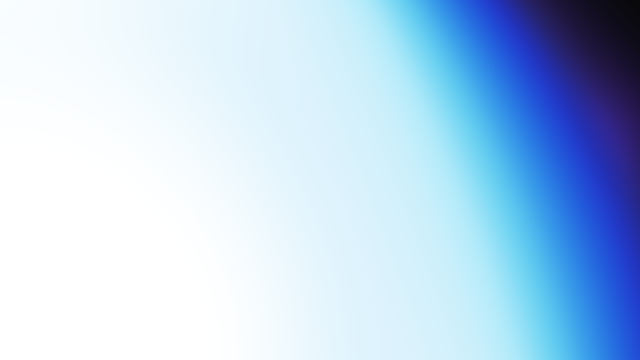
This background is drawn by a WebGL 1 fragment shader. Its source:

```glsl
precision highp float;
// Soft curved spectral band: white glow at lower left, cyan and blue rim, dark upper right.

uniform vec2 u_resolution;

const vec3 WHITE  = vec3(1.00, 1.00, 1.00);
const vec3 ICE    = vec3(0.865, 0.95, 0.99);
const vec3 PALE   = vec3(0.80, 0.94, 0.985);
const vec3 SKY    = vec3(0.70, 0.92, 0.98);
const vec3 CYAN   = vec3(0.38, 0.81, 0.94);
const vec3 AZURE  = vec3(0.20, 0.59, 0.91);
const vec3 BLUE   = vec3(0.13, 0.38, 0.87);
const vec3 ROYAL  = vec3(0.13, 0.20, 0.79);
const vec3 INDIGO = vec3(0.15, 0.13, 0.40);
const vec3 NIGHT  = vec3(0.12, 0.085, 0.23);
const vec3 DUSK   = vec3(0.065, 0.05, 0.12);
const vec3 BLACK  = vec3(0.035, 0.035, 0.045);
const vec3 VIOLET = vec3(0.05, 0.01, 0.12);

// Blend to the next colour stop as t runs from a to b.
vec3 stop(vec3 color, vec3 next, float a, float b, float t) {
  return mix(color, next, clamp((t - a) / (b - a), 0.0, 1.0));
}

// Colour across the rim: 0 is the cyan crest, 1 is the royal blue edge.
vec3 rimColor(float t) {
  vec3 c = stop(ICE, PALE, -1.5, -0.8, t);
  c = stop(c, SKY, -0.8, -0.43, t);
  c = stop(c, CYAN, -0.43, 0.0, t);
  c = stop(c, AZURE, 0.0, 0.35, t);
  c = stop(c, BLUE, 0.35, 0.67, t);
  c = stop(c, ROYAL, 0.67, 1.0, t);
  c = stop(c, INDIGO, 1.0, 1.38, t);
  c = stop(c, NIGHT, 1.38, 1.67, t);
  c = stop(c, DUSK, 1.67, 2.05, t);
  return stop(c, BLACK, 2.05, 2.5, t);
}

// Average nearby ramp samples so the colour stops leave no creases.
vec3 softRim(float t, float radius) {
  vec3 sum = vec3(0.0);
  float total = 0.0;
  for (int i = -3; i <= 3; i++) {
    float k = float(i) / 3.0;
    float weight = 1.15 - abs(k);
    sum += weight * rimColor(t + k * radius);
    total += weight;
  }
  return sum / total;
}

// Position across the bowed rim, in rim widths from the crest.
float rimPosition(vec2 p) {
  float crest = 1.551 - 0.248 * p.y - 0.18 * p.y * p.y;
  float width = 0.275 + 0.07 * p.y - 0.10 * p.y * p.y;
  return (p.x - crest) / width;
}

// White light from the lower left corner and along the upper left side.
float whiteGlow(vec2 p) {
  float corner = 1.0 - smoothstep(0.55, 1.1, length(p));
  float side = 0.8 * p.y * (1.0 - smoothstep(0.0, 0.95, p.x));
  return 1.0 - (1.0 - corner) * (1.0 - side);
}

float glow(vec2 p, vec2 center, float radius) {
  vec2 d = (p - center) / radius;
  return exp(-dot(d, d));
}

void main() {
  vec2 p = gl_FragCoord.xy / u_resolution.y;
  // Keep the layout fixed to the canvas width at any aspect ratio.
  p.x *= 16.0 / 9.0 * u_resolution.y / u_resolution.x;

  float t = rimPosition(p);
  vec3 color = softRim(t, 0.2);
  color = mix(color, WHITE, whiteGlow(p));
  color += VIOLET * glow(p, vec2(1.70, 0.63), 0.16) * smoothstep(1.0, 1.4, t);

  gl_FragColor = vec4(color, 1.0);
}
```
